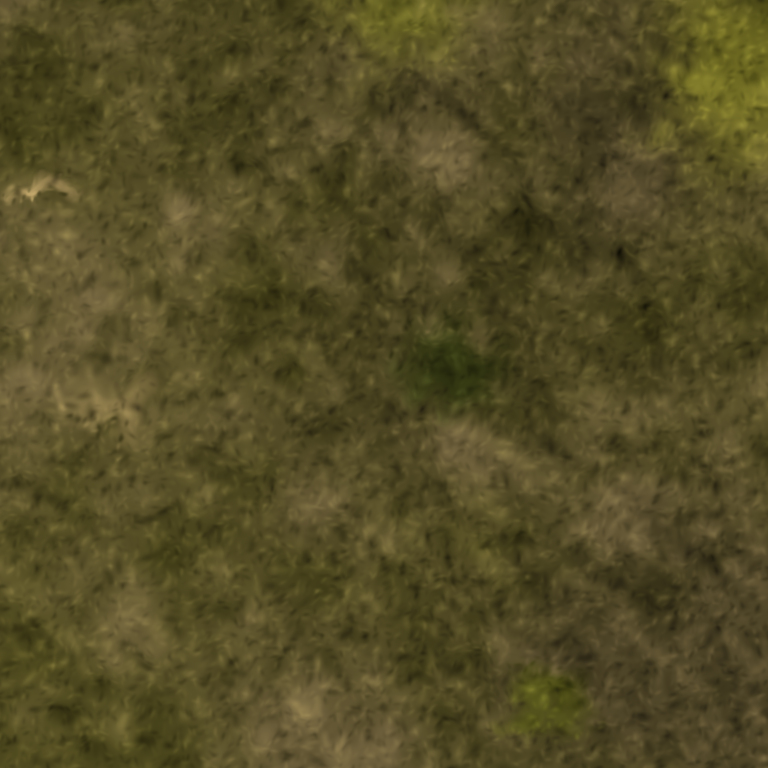
Write a Shadertoy shader that draws this texture.

```glsl
// Worn olive and brown turf with soft blades, diagonal ridges and greener patches.

vec3 hash3(vec2 cell) {
    vec3 h = fract(cell.xyx * vec3(0.1031, 0.1030, 0.0973));
    h += dot(h, h.yxz + 33.33);
    return fract((h.xxy + h.yzz) * h.zyx);
}

// Cellular noise: each cell scatters one soft stroke, lighter or darker than the ground.
float strokes(vec2 p, float lean, float spread, float thinness) {
    vec2 cell = floor(p);
    float sum = 0.0;
    for (int y = -1; y <= 1; y++)
    for (int x = -1; x <= 1; x++) {
        vec2 id = cell + vec2(x, y);
        vec3 rnd = hash3(id);
        vec2 d = p - id - rnd.xy;
        float angle = lean + spread * (fract(rnd.x * 7.0 + rnd.y * 5.0) - 0.5);
        float side = dot(d, vec2(-sin(angle), cos(angle)));
        float fade = max(0.0, 1.0 - dot(d, d));
        sum += (2.0 * rnd.z - 1.0) * fade * fade * fade * exp(-thinness * side * side);
    }
    return sum;
}

// Soft elliptical patch: 1 in the middle, 0 outside.
float blot(vec2 p, vec2 centre, vec2 radius) {
    return smoothstep(1.0, 0.15, length((p - centre) / radius));
}

void mainImage(out vec4 fragColor, in vec2 fragCoord) {
    vec2 uv = fragCoord / iResolution.xy;

    // Layers from broad stains down to single blades
    float broad = strokes(uv * 4.0 + 17.0, 2.4, 3.0, 1.0);
    float stain = strokes(uv * 10.0 + 41.0, 2.5, 2.5, 2.0);
    float tuft = strokes(uv * 25.0 + 73.0, 0.7, 3.0, 4.0);
    vec2 bent = uv + 0.006 * vec2(stain, tuft);
    float blade = strokes(bent * 56.0 + 7.0, 0.8, 2.4, 9.0);
    float fibre = strokes(bent * 105.0 + 29.0, 0.9, 2.6, 9.0);

    // Broken ridges running down to the right
    vec2 along = normalize(vec2(0.77, -0.64));
    vec2 track = vec2(dot(bent, along), dot(bent, vec2(-along.y, along.x)));
    float ridge = strokes(track * vec2(11.0, 34.0) + 53.0, 0.0, 0.5, 4.0);
    float ridged = 0.25 + blot(uv, vec2(0.57, 0.78), vec2(0.28, 0.25))
                        + blot(uv, vec2(0.73, 0.31), vec2(0.36, 0.30));

    // Ground hue: olive to the left, brown towards the right
    float brown = 0.42 + 0.55 * broad + 0.4 * stain + 0.2 * tuft;
    brown += 0.5 * blot(uv, vec2(0.90, 0.14), vec2(0.45, 0.32));
    brown += 0.5 * blot(uv, vec2(0.82, 0.84), vec2(0.18, 0.28));
    brown -= 0.4 * blot(uv, vec2(0.08, 0.12), vec2(0.45, 0.32));
    vec3 color = mix(vec3(0.315, 0.295, 0.120), vec3(0.335, 0.293, 0.172),
                     clamp(brown, 0.0, 1.0));

    // Greener and bleached patches with ragged edges
    vec2 ragged = uv + 0.035 * vec2(stain + tuft, tuft - stain) + 0.014 * vec2(blade, fibre);
    color = mix(color, vec3(0.375, 0.365, 0.115), 0.85 * blot(ragged, vec2(0.53, 1.0), vec2(0.17, 0.13)));
    color = mix(color, vec3(0.425, 0.410, 0.130), blot(ragged, vec2(0.97, 0.92), vec2(0.18, 0.22)));
    color = mix(color, vec3(0.215, 0.245, 0.075), 0.8 * blot(ragged, vec2(0.59, 0.52), vec2(0.10, 0.10)));
    color = mix(color, vec3(0.320, 0.330, 0.080), 0.8 * blot(ragged, vec2(0.73, 0.08), vec2(0.07, 0.06)));
    float bleached = blot(ragged, vec2(0.07, 0.745), vec2(0.06, 0.026))
                   + 0.65 * blot(ragged, vec2(0.145, 0.46), vec2(0.07, 0.05));
    color = mix(color, vec3(0.630, 0.540, 0.340), 0.85 * min(bleached, 1.0));

    // Light and shade
    float tone = 0.16 * broad + 0.18 * stain + 0.20 * tuft + 0.25 * blade + 0.17 * fibre;
    tone += 0.22 * ridged * ridge;
    tone += 0.10 * blot(uv, vec2(0.12, 0.55), vec2(0.40, 0.45));
    tone -= 0.13 * blot(uv, vec2(0.62, 0.58), vec2(0.32, 0.24));
    tone -= 0.12 * blot(uv, vec2(0.92, 0.14), vec2(0.42, 0.28));
    tone -= 0.13 * blot(uv, vec2(0.80, 0.82), vec2(0.16, 0.24));
    color *= 0.98 + tone;

    // Lit blades dry towards straw
    color += vec3(0.010, 0.008, 0.016) * clamp(4.0 * tone, -0.5, 1.5);
    fragColor = vec4(clamp(color, 0.0, 1.0), 1.0);
}
```
